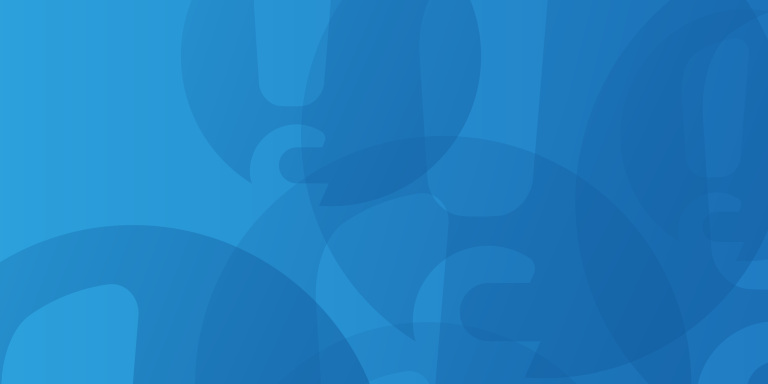
Write a Shadertoy shader that draws this background.

```glsl
// Blue horizontal gradient under large translucent discs with tapered and hooked cutouts.

const vec3 LIGHT_BLUE = vec3(0.172, 0.630, 0.862);
const vec3 MID_BLUE   = vec3(0.126, 0.485, 0.765);
const vec3 SHADE_BLUE = vec3(0.070, 0.360, 0.625);
const float SHADE_TILT_X = 0.35;   // shade gained toward the right of a disc
const float SHADE_TILT_Y = -0.25;  // shade lost toward the top of a disc
const float SLOT_ROUNDING = 0.13;
const float HOOK_ROUNDING = 0.04;

// Each disc: centre x, centre y, radius (canvas heights), shade strength
const int DISC_COUNT = 7;
const vec4 DISCS[DISC_COUNT] = vec4[DISC_COUNT](
    vec4(0.862,  0.854, 0.391, 0.27),
    vec4(1.417,  0.648, 0.633, 0.31),
    vec4(2.180,  0.474, 0.682, 0.40),
    vec4(1.943,  0.648, 0.328, 0.25),
    vec4(0.346, -0.253, 0.667, 0.42),
    vec4(1.154,  0.000, 0.646, 0.32),
    vec4(1.112, -0.391, 0.552, 0.24));

// Intersection of two distances with a rounded corner
float roundMax(float a, float b, float radius) {
    vec2 corner = max(vec2(a, b) + radius, 0.0);
    return min(max(a, b), -radius) + length(corner);
}

// Distance to the line through a with the given normal
float halfPlane(vec2 p, vec2 a, vec2 normal) {
    return dot(p - a, normalize(normal));
}

// Tapered slot with a bowed base and an arched top
float slotDistance(vec2 p) {
    float left  = halfPlane(p, vec2(-0.473, -0.29), vec2(-1.0, -0.064));
    float right = halfPlane(p, vec2(-0.055, -0.29), vec2(1.0, -0.082));
    float bow   = p.x + 0.265;
    float base  = -0.335 - p.y + 0.5 * bow * bow;
    float arch  = length(p - vec2(0.0, 0.075)) - 0.70;
    return roundMax(max(left, right), max(base, arch), SLOT_ROUNDING);
}

// Thick hook, open to the right, running off the rim of the disc
float hookDistance(vec2 p) {
    float outer = length(p - vec2(-0.23, -0.765)) - 0.31;
    float tipY  = p.y > -0.73 ? -0.52 : -0.86;
    float tips  = halfPlane(p, vec2(-0.02, tipY), vec2(1.0, -0.44));
    float hook  = roundMax(outer, tips, HOOK_ROUNDING);

    vec2 fromHole = p - vec2(-0.227, -0.728);
    fromHole.x = min(fromHole.x, 0.0);
    float hole = length(fromHole) - 0.12;
    return max(hook, -hole);
}

// Unit disc with both cutouts removed
float motifDistance(vec2 p) {
    float cutouts = min(slotDistance(p), hookDistance(p));
    return max(length(p) - 1.0, -cutouts);
}

void mainImage(out vec4 fragColor, in vec2 fragCoord) {
    vec2 position = fragCoord / iResolution.y;
    float pixel = 1.0 / iResolution.y;

    // Background gradient
    vec3 color = mix(LIGHT_BLUE, MID_BLUE, fragCoord.x / iResolution.x);

    // Overlapping translucent discs
    for (int i = 0; i < DISC_COUNT; i++) {
        vec4 disc = DISCS[i];
        vec2 p = (position - disc.xy) / disc.z;
        float edge = motifDistance(p) * disc.z;
        float coverage = 1.0 - smoothstep(-0.7 * pixel, 0.7 * pixel, edge);
        float shade = disc.w * (1.0 + dot(p, vec2(SHADE_TILT_X, SHADE_TILT_Y)));
        color = mix(color, SHADE_BLUE, coverage * clamp(shade, 0.0, 1.0));
    }

    fragColor = vec4(color, 1.0);
}
```
